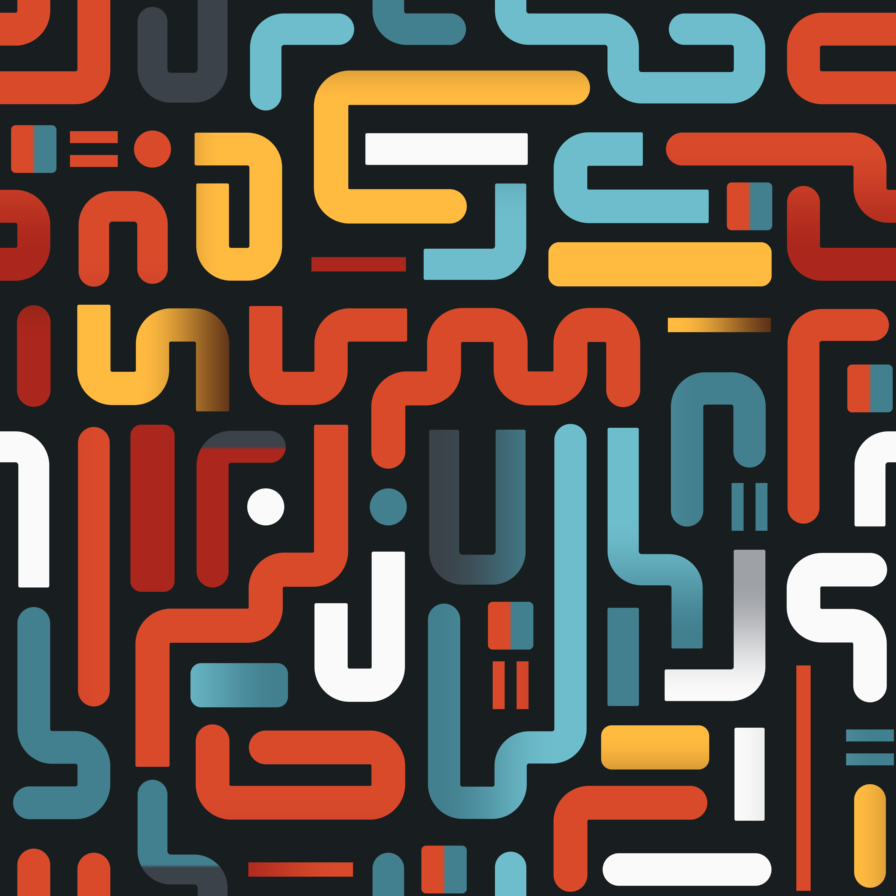
This pattern is drawn by a WebGL 1 fragment shader. Its source:

```glsl
precision highp float;
uniform vec2 u_resolution;

const float CELLS = 15.0;

struct Path { vec2 root; float rank; bool bent; };

vec2 wrap(vec2 cell) { return floor(mod(cell + 0.5, CELLS)); }

float hash(vec2 cell, float salt) {
  vec3 q = fract(vec3(wrap(cell), salt) * vec3(0.4131, 0.7273, 0.3719));
  q += dot(q, q.yzx + 33.33);
  return fract((q.x + q.y) * q.z);
}

// Weight of the edge leaving a node; 3x3 patches favour one axis
float edgeWeight(vec2 node, vec2 dir) {
  node = wrap(node + min(dir, 0.0));
  float vertical = abs(dir.y);
  float grain = step(0.46, hash(floor(node / 3.0), 5.0));
  return hash(node, 1.0 + vertical) + 0.3 * (1.0 - abs(vertical - grain));
}

// A node picks its two heaviest edges
bool picks(vec2 node, vec2 dir) {
  float w = edgeWeight(node, dir);
  float heavier = step(w, edgeWeight(node, -dir))
    + step(w, edgeWeight(node, dir.yx)) + step(w, edgeWeight(node, -dir.yx));
  return heavier < 1.5;
}

// Mutual picks form paths that never branch
bool linked(vec2 node, vec2 dir) {
  return picks(node, dir) && picks(node + dir, -dir);
}

// Walk along a path; its highest ranked node becomes the root
void follow(vec2 node, vec2 dir, inout Path path) {
  for (int i = 0; i < 10; i++) {
    node += dir;
    float rank = hash(node, 7.0);
    if (rank > path.rank) { path.rank = rank; path.root = node; }
    if (linked(node, dir)) continue;
    vec2 side = dir.yx;
    if (linked(node, side)) dir = side;
    else if (linked(node, -side)) dir = -side;
    else break;
    path.bent = true;
  }
}

float box(vec2 p, vec2 size, float radius) {
  vec2 e = abs(p) - size + radius;
  return length(max(e, 0.0)) + min(max(e.x, e.y), 0.0) - radius;
}

float bend(vec2 p, float radius) {
  vec2 e = radius - p;
  return abs(length(max(e, 0.0)) + min(max(e.x, e.y), 0.0) - radius);
}

float pipeEnd(float along, float across, float halfWidth, float reach, float radius) {
  vec2 e = vec2(-along - reach, across - halfWidth) + radius;
  return length(max(e, 0.0)) + min(max(e.x, e.y), 0.0) - radius;
}

void palette(float pick, out vec3 ink, out vec3 fade) {
  vec3 red = vec3(0.85, 0.29, 0.17), crimson = vec3(0.67, 0.15, 0.11);
  vec3 teal = vec3(0.26, 0.50, 0.56), sky = vec3(0.43, 0.74, 0.80);
  vec3 brown = vec3(0.29, 0.13, 0.07), slate = vec3(0.23, 0.26, 0.29);
  ink = red; fade = crimson;
  if (pick > 0.30) { ink = crimson; fade = brown; }
  if (pick > 0.42) { ink = teal; fade = sky; }
  if (pick > 0.63) { ink = sky; fade = teal; }
  if (pick > 0.72) { ink = vec3(1.0, 0.73, 0.25); fade = brown; }
  if (pick > 0.83) { ink = vec3(0.98); fade = vec3(0.62, 0.63, 0.65); }
  if (pick > 0.92) { ink = slate; fade = teal; }
}

void main() {
  vec2 p = gl_FragCoord.xy / u_resolution * CELLS;
  vec2 node = floor(p);
  // Whole rows and columns shift together, so runs stay straight
  vec2 shift = vec2(hash(vec2(node.x, 0.0), 11.0), hash(vec2(0.0, node.y), 12.0)) - 0.5;
  vec2 q = p - node - 0.5 - 0.16 * shift;

  bool right = linked(node, vec2(1, 0)), left = linked(node, vec2(-1, 0));
  bool up = linked(node, vec2(0, 1)), down = linked(node, vec2(0, -1));
  vec2 dir = vec2(float(right) - float(left), float(up) - float(down));
  bool corner = dir.x * dir.y != 0.0;

  Path path = Path(node, hash(node, 7.0), corner);
  if (right) follow(node, vec2(1, 0), path);
  if (left) follow(node, vec2(-1, 0), path);
  if (up) follow(node, vec2(0, 1), path);
  if (down) follow(node, vec2(0, -1), path);

  // Thickness: only straight paths become thin or wide
  float kind = hash(path.root, 21.0);
  float halfWidth = mix(0.25, 0.29, hash(path.root, 22.0));
  float radius = hash(path.root, 23.0) < 0.75 ? halfWidth : 0.03;
  if (!path.bent && kind < 0.28) { halfWidth = 0.12; radius = 0.01; }
  if (!path.bent && kind > 0.8) { halfWidth = 0.37; radius = 0.18; }

  // Colour: plain, soft gradient or hard cut across the path
  vec3 ink, fade, other, unused;
  palette(hash(path.root, 31.0), ink, fade);
  palette(hash(path.root, 32.0), other, unused);
  float style = hash(path.root, 33.0);
  vec2 axis = hash(path.root, 34.0) < 0.5 ? vec2(1, 0) : vec2(0, 1);
  float along = dot(p - path.root - 0.5, axis) * sign(hash(path.root, 35.0) - 0.5);
  float blend = 0.0;
  if (style > 0.45) blend = smoothstep(-0.2, 1.8, along);
  if (style > 0.85) { blend = smoothstep(-0.04, 0.04, along); fade = other; }

  // Shape inside the cell
  float d;
  if (corner) d = bend(q * dir, 0.31) - halfWidth;
  else if (right && left) d = abs(q.y) - halfWidth;
  else if (up && down) d = abs(q.x) - halfWidth;
  else if (dir != vec2(0)) {
    float reach = mix(0.28, 0.39, hash(node, 41.0));
    d = pipeEnd(dot(q, dir), abs(dot(q, dir.yx)), halfWidth, max(reach, halfWidth), radius);
  } else {
    // Lone cells: dots, stripes and split blocks
    vec2 s = hash(node, 42.0) < 0.5 ? q : q.yx;
    d = length(q) - 0.31;
    if (kind > 0.35) d = box(vec2(s.x, abs(s.y) - 0.2), vec2(0.4, 0.1), 0.01);
    if (kind > 0.7) {
      d = box(q, vec2(0.38, 0.4), 0.08);
      palette(0.1, ink, unused);
      palette(0.5, fade, unused);
      blend = smoothstep(-0.04, 0.04, q.x);
    }
  }

  float soft = 0.9 * CELLS / u_resolution.y;
  vec3 ground = vec3(0.095, 0.115, 0.122);
  gl_FragColor = vec4(mix(mix(ink, fade, blend), ground, smoothstep(-soft, soft, d)), 1.0);
}
```
